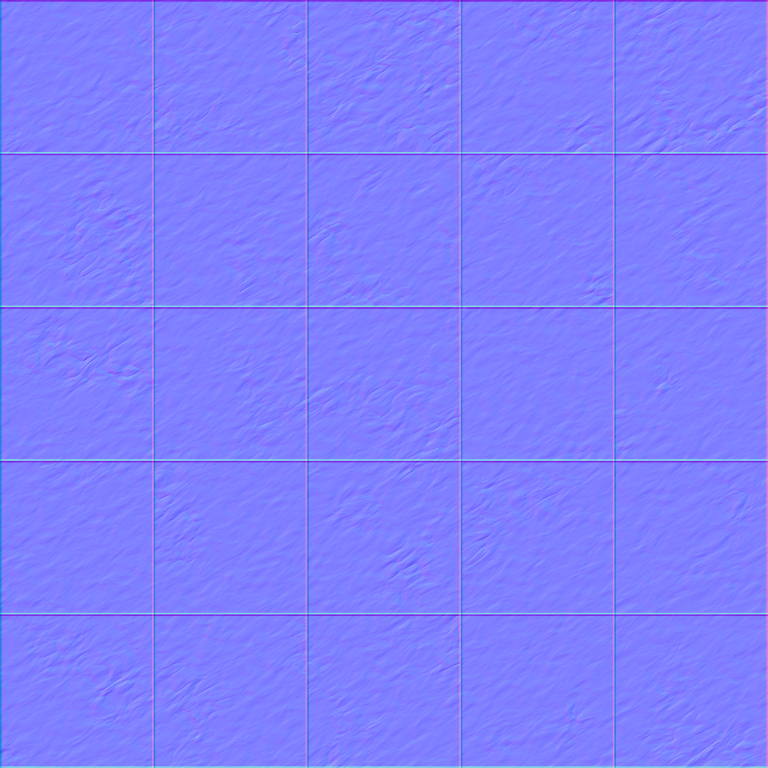
This texture map is drawn by a Shadertoy shader. Its source:

```glsl
// Tangent-space normal map of square plaster tiles parted by thin V grooves.
// Each tile takes its own window of fine streaky noise; slopes of that relief
// and of the grooves are summed, then packed as a normal, green pointing down.

#define TILES 5.0            // repeats across and down
#define GROOVE_HALF 0.002    // half width of a groove, in canvas units
#define GROOVE_SLOPE 0.88    // steepness of the groove walls
#define GROOVE_WEAR 0.3      // variation of the steepness along a groove
#define RELIEF 0.0013        // height of the plaster grain
#define CREASE 0.28          // strength of sharp creases in rough patches
#define GRAIN_FREQ 115.0     // coarsest grain, cycles per canvas
#define GRAIN_ANGLE 0.55     // direction of the trowel streaks, radians
#define GRAIN_STRETCH 0.5    // frequency ratio along the streaks
#define PATCH_FREQ 13.0      // fineness of the rough patches
#define SAMPLE_STEP 0.0012   // finite difference step, in canvas units

float hash12(vec2 p) {
    vec3 q = fract(vec3(p.xyx) * 0.1031);
    q += dot(q, q.yzx + 33.33);
    return fract((q.x + q.y) * q.z);
}

float valueNoise(vec2 p) {
    vec2 cell = floor(p), f = fract(p);
    vec2 u = f * f * f * (f * (f * 6.0 - 15.0) + 10.0);
    float bottom = mix(hash12(cell), hash12(cell + vec2(1, 0)), u.x);
    float top = mix(hash12(cell + vec2(0, 1)), hash12(cell + vec2(1, 1)), u.x);
    return mix(bottom, top, u.y);
}

mat2 rotation(float angle) {
    float c = cos(angle), s = sin(angle);
    return mat2(c, -s, s, c);
}

float fbm(vec2 p) {
    float sum = 0.0, weight = 0.5;
    for (int octave = 0; octave < 3; octave++) {
        sum += weight * valueNoise(p);
        p = rotation(0.35) * p * 1.9 + 17.3;
        weight *= 0.42;
    }
    return sum;
}

// 0 on calm plaster, 1 where the trowel left it rough
float roughPatch(vec2 p) {
    return smoothstep(0.34, 0.66, fbm(p * PATCH_FREQ + 5.7));
}

// Short streaks of grain, with folded noise for the creases
float plasterHeight(vec2 p, float rough) {
    vec2 q = rotation(GRAIN_ANGLE) * p * GRAIN_FREQ;
    q.x *= GRAIN_STRETCH;
    vec2 bend = vec2(valueNoise(q * 0.45 + 3.1), valueNoise(q * 0.45 + 41.9));
    q += 0.8 * bend;
    float crease = 1.0 - abs(2.0 * valueNoise(q * 0.85 + 9.2) - 1.0);
    return fbm(q) + CREASE * rough * crease * crease;
}

vec2 plasterSlope(vec2 p) {
    float rough = roughPatch(p);
    vec2 e = vec2(0.5 * SAMPLE_STEP, 0.0);
    vec2 ahead = vec2(plasterHeight(p + e.xy, rough), plasterHeight(p + e.yx, rough));
    vec2 behind = vec2(plasterHeight(p - e.xy, rough), plasterHeight(p - e.yx, rough));
    return (ahead - behind) / SAMPLE_STEP * RELIEF * mix(0.85, 1.6, rough);
}

// Slope of the V profile averaged over one pixel
vec2 grooveSlope(vec2 uv, vec2 pixel) {
    vec2 fromLine = (fract(uv * TILES + 0.5) - 0.5) / TILES;
    vec2 ahead = min(abs(fromLine + 0.5 * pixel), GROOVE_HALF);
    vec2 behind = min(abs(fromLine - 0.5 * pixel), GROOVE_HALF);
    float wear = 1.0 + GROOVE_WEAR * (valueNoise(uv * 60.0) - 0.5);
    return GROOVE_SLOPE * wear * (ahead - behind) / pixel;
}

void mainImage(out vec4 fragColor, in vec2 fragCoord) {
    vec2 uv = fragCoord / iResolution.xy;
    vec2 tile = floor(uv * TILES);

    // A separate noise window for every tile
    vec2 window = 7.0 * vec2(hash12(tile + 2.5), hash12(tile + 61.5));
    vec2 slope = plasterSlope(uv + window) + grooveSlope(uv, 1.0 / iResolution.xy);

    // Pack the normal, green axis down
    vec3 normal = normalize(vec3(-slope.x, slope.y, 1.0));
    fragColor = vec4(0.5 + 0.5 * normal, 1.0);
}
```
